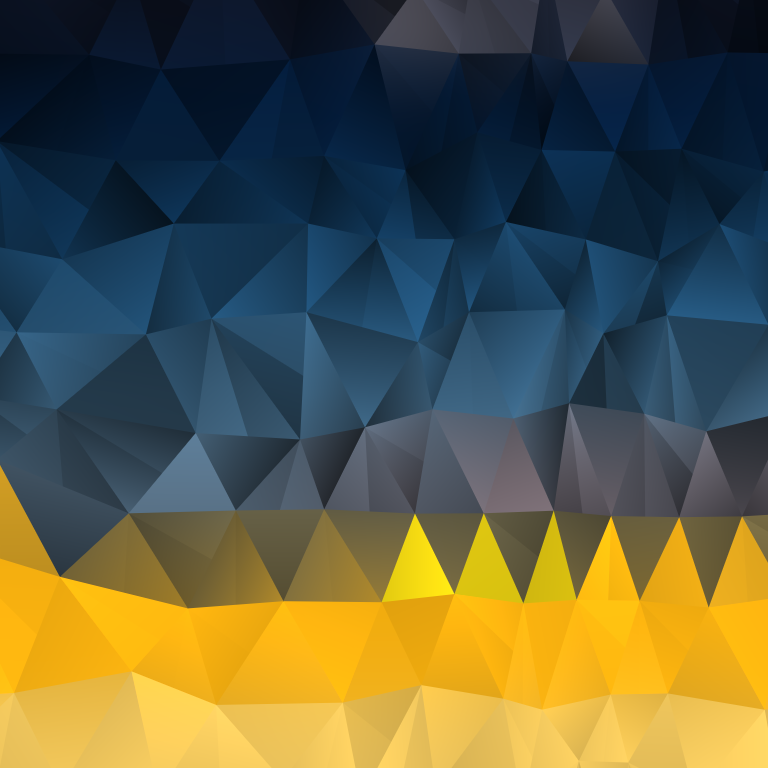
A Shadertoy shader for this background:

```glsl
const vec2 CELL = vec2(0.115, 0.118);   // mean facet width and row height
const vec2 ORIGIN = vec2(0.01, -0.02);
const float SQUEEZE = 0.075;            // narrows the columns right of centre
const float SQUEEZE_FREQ = 0.4833;
const float JITTER = 0.56;
const float CALM_JITTER = 0.2;
const float LEFT_LIFT = 0.07;
const float PEAK_ROW = 3.0;             // row of vertices topping the gold spikes
const float NIGHT_BASE = 0.36;
const float NIGHT_STEP = 0.128;
const vec3 PALE_GOLD = vec3(0.93, 0.77, 0.36);
const vec3 AMBER = vec3(0.98, 0.70, 0.06);
const vec3 CITRON = vec3(0.93, 0.83, 0.07);
const vec3 OLD_GOLD = vec3(0.77, 0.58, 0.13);
const vec3 OLIVE = vec3(0.36, 0.34, 0.25);
const vec3 MAUVE = vec3(0.36, 0.32, 0.34);
const vec3 ASH = vec3(0.32, 0.31, 0.34);
const vec3 NIGHT[6] = vec3[6](
    vec3(0.25, 0.32, 0.38), vec3(0.19, 0.31, 0.40), vec3(0.10, 0.24, 0.35),
    vec3(0.04, 0.15, 0.25), vec3(0.01, 0.08, 0.17), vec3(0.04, 0.06, 0.11));

float hash(vec2 p) {
    return fract(sin(dot(p, vec2(127.1, 311.7))) * 43758.5453);
}

float cross2(vec2 a, vec2 b) {
    return a.x * b.y - a.y * b.x;
}

// Column index to canvas x, and back by fixed-point steps
float columnToX(float k) {
    return ORIGIN.x + CELL.x * k + SQUEEZE * sin(SQUEEZE_FREQ * k);
}

float xToColumn(float x) {
    float k = x / CELL.x;
    for (int n = 0; n < 4; n++)
        k = (x - ORIGIN.x - SQUEEZE * sin(SQUEEZE_FREQ * k)) / CELL.x;
    return k;
}

// Jittered vertex of a staggered triangular lattice
vec2 meshVertex(vec2 id) {
    bool calm = id.y == PEAK_ROW || id.y == PEAK_ROW - 1.0;
    vec2 offset = vec2(hash(id), hash(id + 47.3)) - 0.5;
    offset *= calm ? CALM_JITTER : JITTER;
    float x = columnToX(id.x + 0.5 * (id.y - PEAK_ROW) + offset.x);
    float y = ORIGIN.y + CELL.y * (id.y + offset.y);
    if (calm) y += LEFT_LIFT * (1.0 - smoothstep(0.02, 0.12, x));
    return vec2(x, y);
}

vec3 nightColor(vec2 p, float seed) {
    float t = clamp((p.y - NIGHT_BASE) / NIGHT_STEP, 0.0, 4.999);
    int n = int(t);
    vec3 color = mix(NIGHT[n], NIGHT[n + 1], fract(t));
    float dusk = smoothstep(0.3, 0.55, p.x) * (1.0 - smoothstep(0.36, 0.5, p.y));
    color = mix(color, MAUVE, dusk * (0.4 + 0.6 * seed));
    float haze = smoothstep(0.42, 0.55, p.x) * (1.0 - smoothstep(0.75, 0.9, p.x));
    return mix(color, ASH, haze * smoothstep(0.85, 0.97, p.y) * seed);
}

// Colour of one facet; bary gives the slope of its shading
vec3 facetColor(vec2 id, bool up, vec2 center, vec2 p, vec3 bary, float tone) {
    vec2 key = id + (up ? 0.37 : 0.81);
    float seed = hash(key + 5.1);
    vec3 slope = vec3(hash(key + 1.7), hash(key + 2.9), hash(key + 4.3)) - 0.5;
    float shade = 0.4 * (tone - 0.5) + 0.8 * dot(bary, slope);
    vec3 night = nightColor(center + 0.4 * (p - center), seed) * (1.0 + shade);
    if (id.y >= PEAK_ROW) return night;

    if (id.y < PEAK_ROW - 1.0) {
        vec3 gold = mix(PALE_GOLD, AMBER, smoothstep(0.03, 0.16, center.y + 0.3 * (p.y - center.y)));
        return gold * (1.0 + 0.22 * shade);
    }
    // Band of spikes: olive hollows between gold peaks
    float x = center.x;
    if (!up) {
        vec3 hollow = mix(OLIVE, OLD_GOLD, 0.45 * bary.x * seed + 0.12 * smoothstep(0.7, 0.9, x));
        return mix(night, hollow * (1.0 + 0.5 * shade), smoothstep(0.1, 0.18, x));
    }
    vec3 bright = mix(CITRON, AMBER, smoothstep(0.7, 0.82, x));
    bright = mix(bright, OLD_GOLD, 0.7 * smoothstep(0.82, 0.95, x));
    vec3 dull = mix(OLIVE, OLD_GOLD, 0.25 + 0.5 * bary.y);
    dull = mix(OLD_GOLD, dull, smoothstep(0.03, 0.12, x));
    return mix(dull, bright, smoothstep(0.46, 0.53, x)) * (1.0 + 0.25 * shade);
}

void mainImage(out vec4 fragColor, in vec2 fragCoord) {
    vec2 p = fragCoord / iResolution.xy;
    float pixel = 1.0 / min(iResolution.x, iResolution.y);
    float row = floor((p.y - ORIGIN.y) / CELL.y);
    float column = xToColumn(p.x);
    vec4 sum = vec4(0.0);

    // Blend the nearby facets by their coverage of the pixel
    for (float dj = -1.0; dj <= 1.0; dj++)
    for (float di = -2.0; di <= 1.0; di++) {
        float j = row + dj;
        vec2 id = vec2(floor(column - 0.5 * (j - PEAK_ROW)) + di, j);
        vec2 right = meshVertex(id + vec2(1.0, 0.0));
        vec2 top = meshVertex(id + vec2(0.0, 1.0));
        for (int side = 0; side < 2; side++) {
            bool up = side == 0;
            vec2 a = up ? meshVertex(id) : right;
            vec2 b = up ? right : meshVertex(id + 1.0);
            vec2 c = top;
            vec3 area = vec3(cross2(c - b, p - b), cross2(a - c, p - c), cross2(b - a, p - a));
            vec3 edge = area / vec3(length(c - b), length(a - c), length(b - a));
            float cover = clamp(0.5 + min(edge.x, min(edge.y, edge.z)) / pixel, 0.0, 1.0);
            if (cover <= 0.0) continue;

            // A crease from one corner splits about half of the facets
            vec2 crease = 0.5 * (a + b) - c;
            float fold = clamp(0.5 + cross2(crease, p - c) / (length(crease) * pixel), 0.0, 1.0);
            vec2 key = id + (up ? 0.13 : 0.59);
            float tone = hash(key);
            if (hash(key + 8.2) > 0.5) tone = mix(tone, hash(key + 3.6), fold);
            vec3 bary = area / cross2(b - a, c - a);
            sum += cover * vec4(facetColor(id, up, (a + b + c) / 3.0, p, bary, tone), 1.0);
        }
    }
    fragColor = vec4(sum.rgb / max(sum.a, 0.001), 1.0);
}
```
